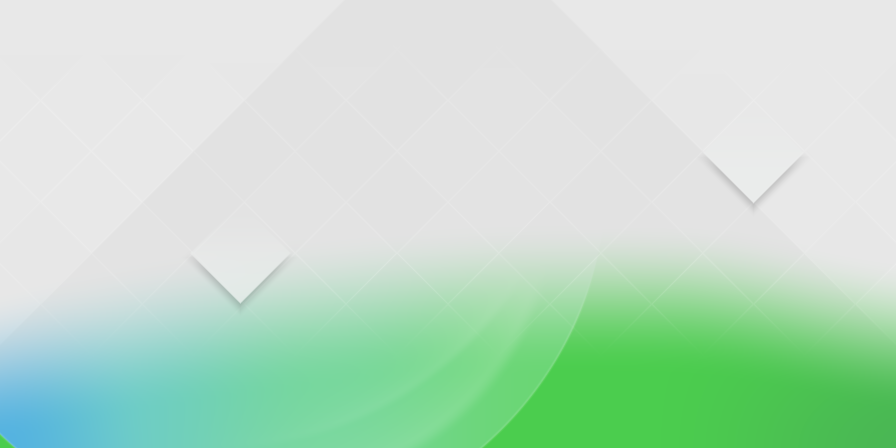
Write a Shadertoy shader that draws this background.

```glsl
// Pale grey backdrop with a faint diagonal lattice and two raised diamond tiles,
// above a blue-to-green glow crossed by curved translucent sweeps.
// Space is 2 x 1 units; shapes are distance fields blended back to front.

const float CELL = 0.2274;                      // lattice period along x
const vec2 LATTICE_CENTER = vec2(1.0, 0.5487);
const float TILE_RADIUS = 0.112;

const vec3 GREY_LIGHT = vec3(0.908);
const vec3 GREY_SHADE = vec3(0.888);
const vec3 BLUE = vec3(0.33, 0.70, 0.88);
const vec3 TEAL = vec3(0.43, 0.80, 0.79);
const vec3 MINT = vec3(0.46, 0.84, 0.61);
const vec3 LEAF = vec3(0.42, 0.84, 0.46);
const vec3 GREEN = vec3(0.295, 0.805, 0.305);
const vec3 DEEP_GREEN = vec3(0.29, 0.71, 0.33);
const vec3 TILE_COLOR = vec3(0.922, 0.932, 0.928);

float hash(vec2 p) {
    vec3 q = fract(p.xyx * 0.1031);
    q += dot(q, q.yzx + 33.33);
    return fract((q.x + q.y) * q.z);
}

// 1 inside a shape, 0 outside, with an edge of the given softness
float fill(float d, float softness) {
    return 1.0 - smoothstep(-softness, softness, d);
}

float diamondDistance(vec2 p, float radius) {
    return (abs(p.x) + abs(p.y) - radius) * 0.7071;
}

float circleDistance(vec2 p, vec2 center, float radius) {
    return length(p - center) - radius;
}

// Band with a firm outer rim that dissolves toward the circle centre
float sweep(float d, float width, float softness) {
    return fill(d, softness) * exp(min(d, 0.0) / width);
}

// Height at which the glow is half transparent
float glowHeight(float x) {
    float offset = x - 1.3;
    return 0.335 - 0.09 * offset * offset - 0.04 * smoothstep(1.5, 2.0, x);
}

vec3 glowColor(vec2 p, float inside) {
    vec3 left = mix(BLUE, TEAL, smoothstep(0.0, 0.36, p.x + 0.2 * p.y));
    left = mix(left, MINT, smoothstep(0.2, 0.75, p.x));
    left = mix(left, LEAF, smoothstep(0.7, 1.2, p.x));
    float corner = smoothstep(1.4, 2.1, p.x) * (1.0 - smoothstep(0.0, 0.4, p.y));
    return mix(mix(GREEN, DEEP_GREEN, corner), left, inside);
}

// x: line coverage, y: random tone of the cell
vec2 lattice(vec2 p, float pixel) {
    vec2 q = p - LATTICE_CENTER;
    vec2 diagonal = vec2(q.x + q.y, q.x - q.y) / CELL;
    vec2 toLine = abs(fract(diagonal + 0.5) - 0.5) * CELL * 0.7071;
    float line = fill(min(toLine.x, toLine.y) - 0.0012, 0.7 * pixel + 0.001);
    return vec2(line, hash(floor(diagonal) + 20.0));
}

vec3 addTile(vec3 color, vec2 p, vec2 center, float pixel) {
    vec2 q = p - center;
    float body = fill(diamondDistance(q, TILE_RADIUS), pixel);
    float shadow = fill(diamondDistance(q + vec2(0.0, 0.010), TILE_RADIUS), 0.016);
    shadow *= (1.0 - body) * (1.0 - smoothstep(-0.05, 0.02, q.y));
    color *= 1.0 - 0.20 * shadow;
    float opacity = 0.72 * (1.0 - smoothstep(-0.08, TILE_RADIUS, q.y));
    return mix(color, TILE_COLOR, body * opacity);
}

void mainImage(out vec4 fragColor, in vec2 fragCoord) {
    vec2 p = fragCoord / iResolution.xy * vec2(2.0, 1.0);
    float pixel = 1.0 / iResolution.y;

    // Grey backdrop with a large shaded wedge on the lattice diagonals
    float wedge = (abs(p.x - 1.0) + p.y - LATTICE_CENTER.y - 3.0 * CELL) * 0.7071;
    vec3 color = mix(GREY_LIGHT, GREY_SHADE, fill(wedge, pixel));

    // Glow, split by the outermost sweep
    float rim = circleDistance(p, vec2(0.5545, 0.608), 0.80);
    float height = glowHeight(p.x);
    float glow = 1.0 - smoothstep(height - 0.17, height + 0.17, p.y);
    color = mix(color, glowColor(p, fill(rim, pixel)), glow);

    // Translucent sweeps and the thin bright rim
    float middle = circleDistance(p, vec2(0.617, 0.529), 0.61);
    float inner = circleDistance(p, vec2(0.476, 0.808), 0.808);
    float veil = 0.17 * sweep(middle, 0.09, 0.02) + 0.10 * sweep(inner, 0.05, 0.012);
    veil *= smoothstep(0.35, 1.0, p.x);
    veil += 0.22 * fill(abs(rim) - 0.0015, 0.0015 + pixel);
    color = mix(color, vec3(1.0), veil * (1.0 - smoothstep(0.25, 0.43, p.y)));

    // Lattice, dissolving toward the top and into the glow
    vec2 grid = lattice(p, pixel);
    float gridFade = smoothstep(0.18, 0.42, p.y) * (1.0 - smoothstep(0.76, 0.91, p.y));
    color += gridFade * (0.006 * (grid.y - 0.5));
    color = mix(color, vec3(1.0), 0.20 * gridFade * grid.x * mix(0.6, 1.0, grid.y));

    // Raised tiles
    color = addTile(color, p, vec2(0.5365, 0.435), pixel);
    color = addTile(color, p, vec2(1.682, 0.659), pixel);

    fragColor = vec4(color, 1.0);
}
```
